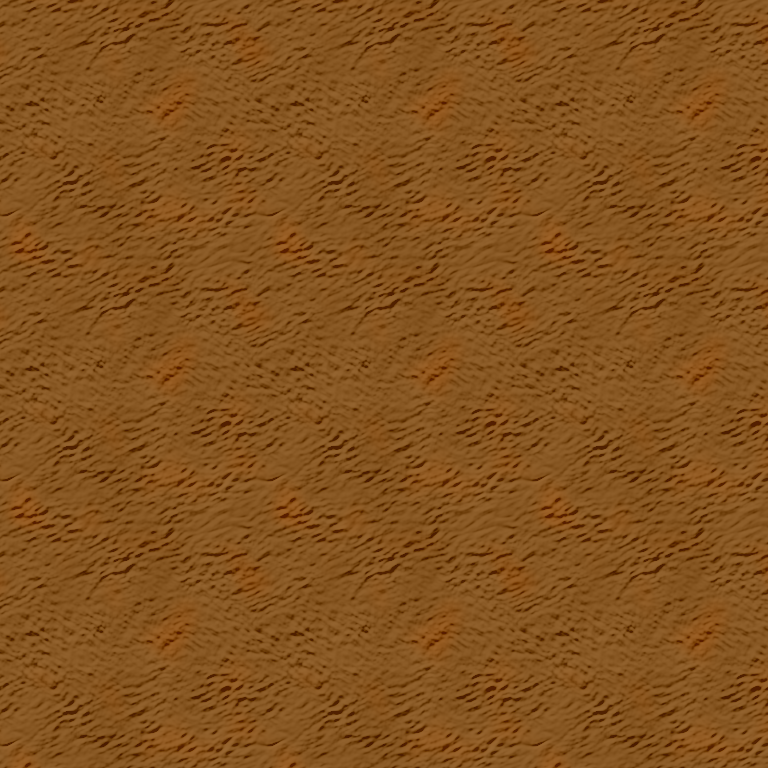
Give the GLSL for this texture, as a Shadertoy shader.

```glsl
// Draws tan leather: fine embossed wrinkles with a slanted group of deep creases, in repeating tiles.

const float TILE_SIZE = 0.345;                      // canvas units
const vec3 LEATHER = vec3(0.526, 0.338, 0.134);
const vec3 RUST_TINT = vec3(0.035, -0.012, -0.035);
const vec2 LIGHT_DIR = vec2(-0.37, 0.93);
const float LIGHT_STEP = 0.005;                     // tile units
const float RELIEF = 0.033;
const float TONE_RANGE = 0.054;
const float DEEPEST_SHADE = -1.6;
const float WARP = 0.012;
const float CREASE_DEPTH = 0.75;
const vec2 CREASE_CENTRE = vec2(0.943, 0.023);      // tile units
const vec2 CREASE_EXTENT = vec2(0.25, 0.12);
const vec2 ROUGH_CENTRE = vec2(0.472, 0.785);
const vec2 ROUGH_EXTENT = vec2(0.10, 0.06);

// Integer hash giving a vector in -1..1
vec2 hashGradient(vec2 cell, float seed) {
    uvec3 v = uvec3(ivec3(cell, seed)) * 1664525u + 1013904223u;
    v.x += v.y * v.z;
    v.y += v.z * v.x;
    v.z += v.x * v.y;
    v ^= v >> 16u;
    v.x += v.y * v.z;
    v.y += v.z * v.x;
    return vec2(v.xy >> 8u) / 8388608.0 - 1.0;
}

// Gradient noise on a slanted integer lattice; repeats with every unit tile
float slantedNoise(vec2 p, vec2 along, vec2 across) {
    vec2 q = vec2(dot(along, p), dot(across, p));
    vec2 cell = floor(q);
    vec2 f = q - cell;
    vec2 w = f * f * f * (f * (f * 6.0 - 15.0) + 10.0);
    float cells = along.x * across.y - along.y * across.x;
    float sum = 0.0;
    for (int k = 0; k < 4; k++) {
        vec2 corner = vec2(k & 1, k >> 1);
        vec2 c = cell + corner;
        vec2 id = vec2(across.y * c.x - along.y * c.y, along.x * c.y - across.x * c.x);
        id = floor(mod(id + 0.5, cells));
        vec2 weight = mix(1.0 - w, w, corner);
        sum += weight.x * weight.y * dot(hashGradient(id, cells), f - corner);
    }
    return sum;
}

float evenNoise(vec2 p, float count) {
    return slantedNoise(p, vec2(count, 0.0), vec2(0.0, count));
}

// Soft elliptical spot, once per tile
float spot(vec2 p, vec2 centre, vec2 extent) {
    vec2 d = fract(p - centre + 0.5) - 0.5;
    d.y -= 0.2 * d.x;
    d /= extent;
    return exp(-dot(d, d));
}

float leatherHeight(vec2 p) {
    vec2 bend = vec2(evenNoise(p, 8.0), evenNoise(p, 11.0));
    vec2 q = p + WARP * bend;

    // Wrinkles in two directions, traded by region
    float rising = slantedNoise(q, vec2(22.0, 11.0), vec2(-22.0, 46.0));
    float falling = slantedNoise(q, vec2(25.0, -16.0), vec2(26.0, 41.0));
    float region = fract(p.y) - 0.5;
    float lean = smoothstep(-0.4, 0.4, 0.34 - 2.0 * abs(region) + 1.2 * evenNoise(p, 4.0));
    float grain = mix(rising, falling, lean) + 0.22 * evenNoise(q, 67.0);
    grain += 0.45 * slantedNoise(q, vec2(13.0, 5.0), vec2(-9.0, 24.0));

    // Smooth and rough patches
    float creased = spot(p, CREASE_CENTRE, CREASE_EXTENT);
    float strength = 0.95 + 1.1 * evenNoise(p, 5.0) + 0.7 * evenNoise(p, 9.0);
    strength += 0.7 * spot(p, ROUGH_CENTRE, ROUGH_EXTENT) - 0.35 * creased;

    // Long narrow valleys
    float fold = slantedNoise(q, vec2(7.0, 3.0), vec2(-8.0, 20.0));
    float gap = smoothstep(-0.15, 0.25, evenNoise(p + 0.37, 7.0) + 0.1);
    float valley = exp(-fold * fold * 45.0) * creased * gap;
    return grain * max(strength, 0.25) - CREASE_DEPTH * valley;
}

void mainImage(out vec4 fragColor, in vec2 fragCoord) {
    vec2 p = fragCoord / min(iResolution.x, iResolution.y) / TILE_SIZE;

    // Raking light with soft highlights and deeper shadows
    float rise = leatherHeight(p) - leatherHeight(p + LIGHT_DIR * LIGHT_STEP);
    float slope = max(RELIEF * rise / LIGHT_STEP, DEEPEST_SHADE);
    vec3 color = LEATHER + TONE_RANGE * (1.0 - exp(-slope));

    // Broad uneven dye
    color += 0.035 * evenNoise(p, 3.0) + 0.025 * evenNoise(p, 6.0);
    color += RUST_TINT * smoothstep(0.0, 0.5, evenNoise(p + 0.21, 5.0));
    fragColor = vec4(clamp(color, 0.0, 1.0), 1.0);
}
```
